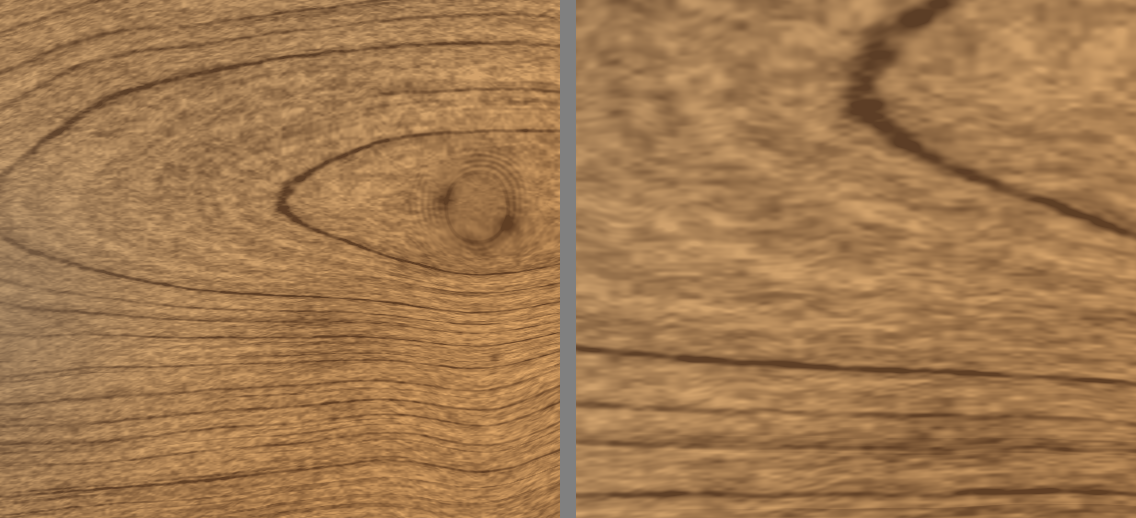
Left, the full canvas; right, a detail of the centre.
This texture is drawn by a Shadertoy shader. Its source:

```glsl
// Polished brown wood: long nested growth rings around a knot, with short flecked grain.

float hash(vec2 p) {
    vec3 q = fract(p.xyx * vec3(0.1031, 0.1030, 0.0973));
    q += dot(q, q.yzx + 33.33);
    return fract((q.x + q.y) * q.z);
}

float noise(vec2 p) {
    vec2 cell = floor(p), f = fract(p);
    f = f * f * (3.0 - 2.0 * f);
    return mix(mix(hash(cell), hash(cell + vec2(1, 0)), f.x),
               mix(hash(cell + vec2(0, 1)), hash(cell + vec2(1, 1)), f.x), f.y);
}

float fbm(vec2 p) {
    return 0.55 * noise(p) + 0.3 * noise(p * 2.1 + 17.3) + 0.15 * noise(p * 4.3 + 41.7);
}

float blob(vec2 p, vec2 center, vec2 size) {
    vec2 d = (p - center) / size;
    return exp(-dot(d, d));
}

// Lower boards climb to the right, but sag beneath the knot.
float bentHeight(vec2 p) {
    float depth = 0.605 - p.y;
    float climb = 0.15 * p.x * smoothstep(0.08, 0.35, depth);
    float sag = 0.058 * exp(-pow((p.x - 0.95) / 0.16, 2.0)) * smoothstep(0.0, 0.11, depth);
    return p.y - climb + sag;
}

// Growth level: half ellipses opening to the right, circles close to the knot.
float growth(vec2 p, float knotRadius) {
    float rise = bentHeight(p) - 0.605;
    rise *= rise < 0.0 ? 1.4 : 1.0;
    float level = length(vec2(0.32 * max(0.92 - p.x, 0.0), rise));
    level = mix(level, knotRadius, 1.0 - smoothstep(0.06, 0.15, knotRadius));
    level += 0.026 * (noise(p * vec2(5.0, 7.0) + 3.0) - 0.5);
    return level + 0.005 * (fbm(p * vec2(22.0, 40.0)) - 0.5);
}

void mainImage(out vec4 fragColor, in vec2 fragCoord) {
    vec2 p = fragCoord / iResolution.y;
    vec2 fromKnot = p - vec2(0.922, 0.6);
    float knotRadius = length(fromKnot * vec2(1.0, 0.95))
                     + 0.012 * (noise(p * 18.0) - 0.5);
    float level = growth(p, knotRadius);
    float knot = 1.0 - smoothstep(0.05, 0.16, knotRadius);

    // Short flecks, tilted along the boards
    float tilt = 0.28 * p.x * smoothstep(0.58, 0.9, p.y) * (1.0 - 0.6 * p.x);
    vec2 grain = vec2(p.x, bentHeight(p) - tilt);
    grain.y += 0.006 * noise(p * vec2(28.0, 34.0));
    float flecks = noise(grain * vec2(62.0, 205.0));
    float fineFlecks = noise(grain * vec2(135.0, 370.0) + 9.0);
    float streaks = noise(grain * vec2(9.0, 150.0) + 5.0);
    float clouds = fbm(p * vec2(3.0, 6.0) + 8.0);

    // Faint bands that follow the growth level
    float bands = noise(vec2(level * 85.0, p.x * 2.0))
                + 0.6 * noise(vec2(level * 210.0, p.x * 5.0)) - 0.8;
    float looped = smoothstep(0.14, 0.19, level) * (1.0 - smoothstep(0.26, 0.3, level));

    float fleckGain = mix(1.0, 0.55, knot);
    float tone = 0.64 + fleckGain * (0.5 * (flecks - 0.5) + 0.36 * (fineFlecks - 0.5))
               + 0.2 * (streaks - 0.5) * (1.0 - knot)
               + (0.24 + 0.14 * looped) * bands * (1.0 - 0.6 * knot)
               + 0.4 * (clouds - 0.5);

    // Dark growth lines: a thin core with a soft shade
    float rings[12] = float[12](0.13, 0.21, 0.3, 0.355, 0.395, 0.452,
                                0.54, 0.61, 0.665, 0.71, 0.765, 0.84);
    float line = 0.0;
    for (int i = 0; i < 12; i++) {
        float gap = abs(level - rings[i]);
        float strength = (i == 0 || i == 2) ? 1.0 : 0.45 + 0.4 * hash(vec2(i, 7));
        if (i == 1) strength = 0.6 * smoothstep(0.55, 0.8, p.x);
        strength *= 0.65 + 0.6 * noise(vec2(p.x * 9.0, float(i) * 13.0 + p.y * 3.0));
        float core = 1.0 - smoothstep(0.0005, 0.0055, gap);
        line = max(line, strength * (0.62 * core + 0.32 * exp(-gap / 0.011)));
    }

    // Hairlines in the straight outer boards
    float hair = smoothstep(0.72, 0.88, noise(vec2(level * 130.0 + 50.0, p.x * 1.6)));
    line = max(line, 0.36 * hair * smoothstep(0.32, 0.42, level));

    // Knot: rim, fine arcs and dark crescents
    float rim = 1.0 - smoothstep(0.001, 0.006, abs(knotRadius - 0.063));
    float arcs = (0.5 + 0.5 * sin(knotRadius * 580.0 + 3.0 * noise(p * 25.0)))
               * smoothstep(0.06, 0.075, knotRadius) * (1.0 - smoothstep(0.09, 0.15, knotRadius))
               * smoothstep(0.25, 0.7, noise(fromKnot * 14.0 + 4.0));
    float crescent = exp(-pow((knotRadius - 0.066) / 0.014, 2.0))
                   * smoothstep(-0.01, 0.06, fromKnot.x * 0.7 - fromKnot.y);
    float smudge = 0.5 * blob(p, vec2(0.86, 0.615), vec2(0.018, 0.03))
                 + 0.4 * blob(p, vec2(0.983, 0.57), vec2(0.022, 0.02))
                 + 0.28 * blob(p, vec2(0.803, 0.486), vec2(0.05, 0.022))
                 + 0.7 * blob(p, vec2(0.955, 0.306), vec2(0.008, 0.006));
    tone -= 0.2 * knot + 0.28 * arcs + 0.22 * crescent + 0.2 * rim + smudge;
    tone -= 0.85 * line;

    // Wood tint, warm lower right and pale sheen on the left
    vec3 color = mix(vec3(0.44, 0.31, 0.195), vec3(0.8, 0.62, 0.415), clamp(tone, -0.2, 1.08));
    color *= mix(vec3(0.97, 0.98, 1.0), vec3(1.04, 1.0, 0.93),
                 smoothstep(0.2, 1.3, p.x + 0.6 - p.y));
    float sheen = blob(p, vec2(-0.03, 0.42), vec2(0.25, 0.3));
    color = mix(color, vec3(0.65, 0.56, 0.45), 0.38 * sheen);
    fragColor = vec4(color, 1.0);
}
```
